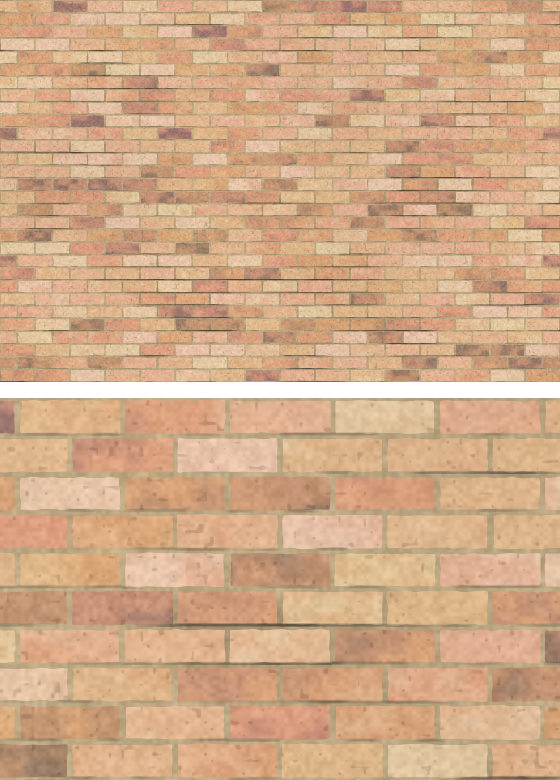
Top: the whole. Bottom: its middle third, enlarged.
Give the GLSL for this texture, as a Shadertoy shader.

```glsl
const vec2 GRID = vec2(16.0, 30.0);   // bricks across, courses down
const float BRICK_ASPECT = 2.743;     // brick pitch over course height

const vec3 PALE = vec3(0.89, 0.77, 0.64);
const vec3 TAN = vec3(0.875, 0.70, 0.555);
const vec3 ORANGE = vec3(0.85, 0.63, 0.48);
const vec3 RUST = vec3(0.77, 0.57, 0.46);
const vec3 PLUM = vec3(0.60, 0.47, 0.41);
const vec3 MORTAR_LIGHT = vec3(0.77, 0.69, 0.54);
const vec3 MORTAR_DARK = vec3(0.60, 0.52, 0.40);

float hash(vec2 p) {
    vec3 q = fract(p.xyx * 0.1031);
    q += dot(q, q.yzx + 33.33);
    return fract((q.x + q.y) * q.z);
}

float noise(vec2 p) {
    vec2 i = floor(p), f = fract(p);
    f = f * f * (3.0 - 2.0 * f);
    return mix(mix(hash(i), hash(i + vec2(1, 0)), f.x),
               mix(hash(i + vec2(0, 1)), hash(i + vec2(1, 1)), f.x), f.y);
}

// Fired clay colour, from pale (0) to overburnt (1)
vec3 clay(float tone) {
    vec3 c = mix(PALE, TAN, smoothstep(0.08, 0.30, tone));
    c = mix(c, ORANGE, smoothstep(0.50, 0.72, tone));
    c = mix(c, RUST, smoothstep(0.74, 0.88, tone));
    return mix(c, PLUM, smoothstep(0.91, 1.03, tone));
}

void mainImage(out vec4 fragColor, in vec2 fragCoord) {
    vec2 uv = fragCoord / iResolution.xy;
    float pixel = GRID.y / iResolution.y;

    // Running bond: every other course shifts by half a brick
    vec2 cell = uv * GRID;
    vec2 wall = cell * vec2(BRICK_ASPECT, 1.0);
    cell.x += 0.5 * mod(floor(cell.y), 2.0);
    vec2 id = floor(cell);
    id.x = mod(id.x, GRID.x);
    vec2 local = (fract(cell) - 0.5) * vec2(BRICK_ASPECT, 1.0);

    // Brick outline with slightly uneven size and edges
    vec2 halfSize = vec2(0.5 * BRICK_ASPECT, 0.5) - 0.06;
    halfSize -= 0.025 * vec2(hash(id + 71.0), hash(id + 93.0));
    vec2 d = abs(local) - halfSize + 0.04;
    float edge = length(max(d, 0.0)) + min(max(d.x, d.y), 0.0) - 0.04;
    edge += 0.05 * (noise(wall * 4.0) - 0.5);
    float brickMask = 1.0 - smoothstep(-0.5 * pixel, 0.5 * pixel, edge);

    // Brick tone, cloudy scorching towards one end, and hue drift
    float mottle = noise(wall * vec2(1.3, 2.0) + 17.0 * hash(id + 5.0));
    float scorch = local.x * (hash(id + 37.0) - 0.5);
    float tone = hash(id + 11.0) + 0.22 * (mottle - 0.5) + 0.12 * scorch;
    vec3 brick = clay(tone);
    brick += (hash(id + 53.0) - 0.5) * vec3(0.02, -0.03, 0.04);

    // Sandy grain and pits
    float grain = noise(wall * 9.0) - 0.5;
    brick += 0.07 * grain + 0.05 * (noise(wall * 4.5 + 40.0) - 0.5);
    brick *= 1.0 - 0.12 * smoothstep(0.82, 0.95, noise(wall * 6.0 + 90.0));

    // Mortar, with grime gathered in patches and low near the centre
    float patches = noise(wall * vec2(0.25, 0.5) + 8.0);
    float centre = exp(-dot((uv - vec2(0.58, 0.2)) * vec2(3.5, 7.0),
                            (uv - vec2(0.58, 0.2)) * vec2(3.5, 7.0)));
    float grime = smoothstep(0.55, 0.95, patches + 0.4 * centre);
    float soil = clamp(0.45 * noise(wall * 2.5) + 0.5 * grime, 0.0, 1.0);
    vec3 mortar = mix(MORTAR_LIGHT, MORTAR_DARK, soil) + 0.08 * grain;

    // Broken shadow under the lower edge of each brick
    float under = smoothstep(0.07, 0.01, abs(local.y + halfSize.y + 0.02));
    float broken = smoothstep(0.45, 0.8, noise(wall * vec2(1.2, 3.0) + 60.0));
    float shadow = under * (0.18 * broken + 0.35 * grime);

    vec3 color = mix(mortar, brick, brickMask) * (1.0 - shadow);
    color *= 0.98 + 0.04 * noise(uv * vec2(5.0, 4.0) + 3.0);
    fragColor = vec4(clamp(color, 0.0, 1.0), 1.0);
}
```
